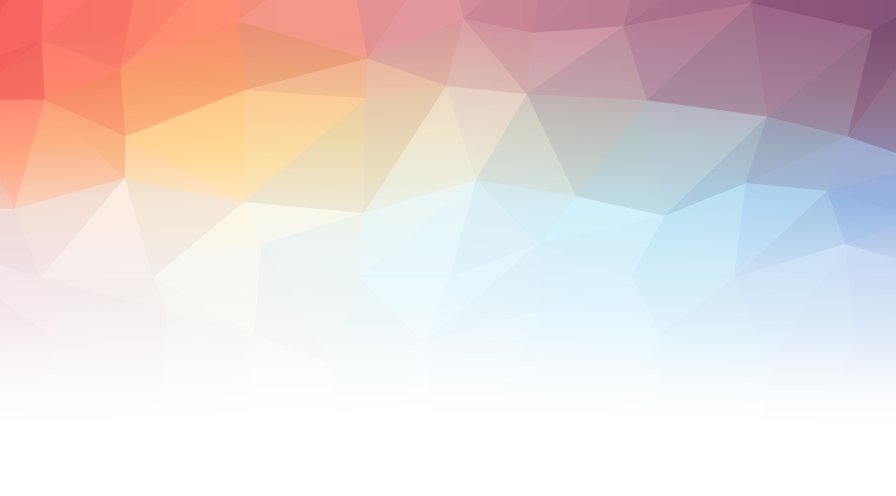
Write a Shadertoy shader that draws this background.

```glsl
// Low-poly facets running from warm red to violet, fading through pale blue to white.
#define COLUMN_START 0.05
#define COLUMN_STEP 0.112
#define BANDS 6
#define FACET_CONTRAST 0.075
#define FLATNESS vec2(0.85, 0.40)
#define FADE_TOP 0.50
#define FADE_BOTTOM 0.12

float hash(vec3 p) {
    p = fract(p * vec3(0.1031, 0.1137, 0.0973) + 0.37);
    p += dot(p, p.yzx + 19.19);
    return fract((p.x + p.y) * p.z);
}

// wave = amplitude, frequency, position of the crest
float ripple(vec3 wave, float i) {
    return wave.x * cos(wave.y * (i - wave.z));
}

// Mesh vertex: each row is a base height with its own sideways and upright ripple
vec2 vertex(float i, int row) {
    float height = row == 0 ? 1.12 : -0.12;
    vec3 sideways = vec3(0.0), upright = vec3(0.0);
    if (row == 1) {
        height = 0.89 + 0.011 * i;
        sideways = vec3(0.028, 1.35, 3.4);
        upright = vec3(0.045, 2.7, 2.0);
    } else if (row == 2) {
        float n = max(i, 0.0);
        height = 0.82 - 0.006 * (n - 4.0) * (n - 4.0);
        height += 0.075 * exp(-0.6 * n) * cos(3.1416 * n);
        sideways = vec3(0.022, 1.57, 3.0);
    } else if (row == 3) {
        height = 0.602;
        sideways = vec3(0.035, 0.65, 4.5);
        upright = vec3(0.04, 2.0, 1.1);
    } else if (row == 4) {
        height = 0.463;
        sideways = vec3(0.018, 0.8, 2.3);
        upright = vec3(0.045, 2.094, 2.0);
    } else if (row == 5) {
        height = 0.318;
        sideways = vec3(0.025, 1.05, 0.9);
        upright = vec3(0.055, 1.57, 1.1);
    }
    return vec2(COLUMN_START + COLUMN_STEP * i + ripple(sideways, i),
                height + ripple(upright, i));
}

// True where the diagonal of a cell falls to the right
bool fallsRight(int i, int band) {
    if (band == 1) return i == 1 || i == 3 || i == 4;
    if (band == 2) return i < 2;
    if (band == 3) return i == 4;
    return band == 4 && i < 4;
}

// Five evenly spaced colour stops
vec3 ramp(float x, vec3 a, vec3 b, vec3 c, vec3 d, vec3 e) {
    vec4 t = clamp(4.0 * x - vec4(0, 1, 2, 3), 0.0, 1.0);
    return mix(mix(mix(mix(a, b, t.x), c, t.y), d, t.z), e, t.w);
}

float rise(float low, float high, float y) {
    return clamp((y - low) / (high - low), 0.0, 1.0);
}

// Smooth colour field, built from the bottom ramp upward
vec3 palette(vec2 p) {
    vec3 pale = ramp(p.x, vec3(.95, .89, .90), vec3(.96, .96, .94), vec3(.90, .965, .99),
                     vec3(.82, .93, .98), vec3(.78, .85, .95));
    vec3 ice = ramp(p.x, vec3(.96, .86, .84), vec3(.98, .94, .86), vec3(.90, .96, .97),
                    vec3(.74, .90, .96), vec3(.58, .70, .89));
    vec3 sand = ramp(p.x, vec3(.97, .62, .48), vec3(.98, .84, .57), vec3(.92, .90, .82),
                     vec3(.70, .77, .79), vec3(.58, .62, .77));
    vec3 amber = ramp(p.x, vec3(.97, .42, .38), vec3(.99, .71, .45), vec3(.90, .79, .72),
                      vec3(.68, .58, .65), vec3(.60, .45, .55));
    vec3 crimson = ramp(p.x, vec3(.96, .37, .37), vec3(.98, .55, .43), vec3(.87, .60, .64),
                        vec3(.70, .47, .57), vec3(.50, .30, .46));
    vec3 color = mix(pale, ice, rise(0.48, 0.58, p.y));
    color = mix(color, sand, rise(0.58, 0.70, p.y));
    color = mix(color, amber, rise(0.70, 0.82, p.y));
    return mix(color, crimson, rise(0.82, 0.95, p.y));
}

// Signed distance to the right of the line a-b
float rightOf(vec2 p, vec2 a, vec2 b) {
    vec2 e = b - a;
    return dot(p - a, vec2(e.y, -e.x)) / length(e);
}

// Shaded facet in rgb, weighted by its antialiased coverage in alpha
vec4 facet(vec2 p, vec2 a, vec2 b, vec2 c, vec3 id) {
    vec2 aspect = vec2(iResolution.x / iResolution.y, 1.0);
    vec2 q = p * aspect, A = a * aspect, B = b * aspect, C = c * aspect;
    float inside = min(rightOf(q, A, B), min(rightOf(q, B, C), rightOf(q, C, A)));
    float cover = clamp(0.5 + inside * iResolution.y, 0.0, 1.0);
    if (cover <= 0.0) return vec4(0.0);
    vec3 color = palette(mix(p, (a + b + c) / 3.0, FLATNESS));
    float depth = mix(0.35, 1.0, rise(0.45, 0.75, p.y));
    color += FACET_CONTRAST * depth * (hash(id) - 0.5);
    return vec4(color, 1.0) * cover;
}

void mainImage(out vec4 fragColor, in vec2 fragCoord) {
    vec2 p = fragCoord / iResolution.xy;
    int column = int(floor((p.x - COLUMN_START) / COLUMN_STEP));
    vec4 sum = vec4(palette(p), 1.0) * 0.001;

    // Two facets in each nearby cell
    for (int band = 0; band < BANDS; band++)
    for (int i = column - 1; i <= column + 1; i++) {
        float n = float(i);
        vec2 a = vertex(n, band), b = vertex(n + 1.0, band);
        vec2 c = vertex(n, band + 1), d = vertex(n + 1.0, band + 1);
        bool falling = fallsRight(i, band);
        vec3 id = vec3(n + 7.0, float(band) + 3.0, 1.0);
        sum += facet(p, a, b, falling ? d : c, id);
        sum += facet(p, falling ? a : b, d, c, id + vec3(0, 0, 4));
    }

    // Fade to white toward the bottom
    float fade = smoothstep(FADE_TOP, FADE_BOTTOM, p.y);
    fragColor = vec4(clamp(mix(sum.rgb / sum.a, vec3(1.0), fade), 0.0, 1.0), 1.0);
}
```
